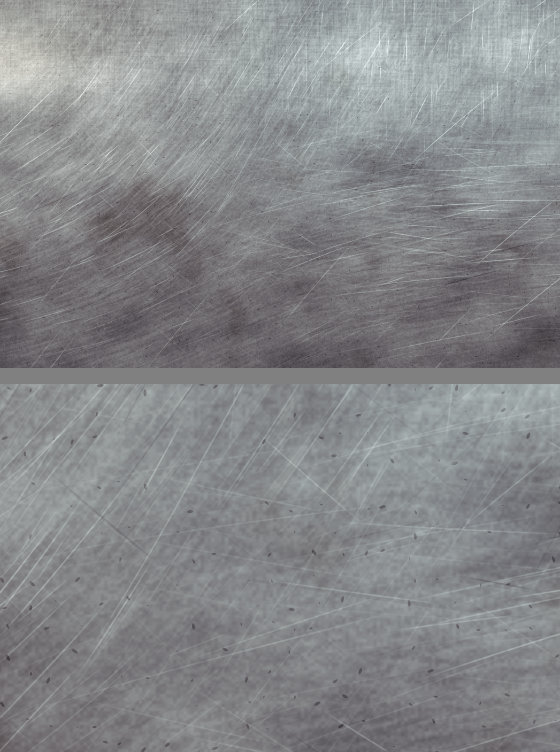
Top: the whole. Bottom: its middle third, enlarged.
Write a WebGL 2 fragment shader that draws this texture.

```glsl
#version 300 es
precision highp float;
precision highp int;

uniform vec2 u_resolution;
out vec4 fragColor;

const float SCRATCH_GAIN = 0.23;
const float LONG_GAIN = 0.20;
const float STREAK_GAIN = 0.07;
const float GRAIN_GAIN = 0.065;
const float WEAVE_GAIN = 0.065;
const float MOTTLE_GAIN = 0.27;
const float PATCH_DEPTH = 0.09;
const float SPECK_DEPTH = 0.14;
const float LINE_WIDTH = 0.0008;
const float ANGLE_JITTER = 0.15;
const vec3 SHADOW_TINT = vec3(0.005, -0.012, 0.007);
const vec3 LIGHT_TINT = vec3(-0.012, 0.007, 0.005);
const vec3 WARM_TINT = vec3(0.024, 0.004, -0.020);
const vec3 COOL_TINT = vec3(-0.014, 0.004, 0.010);

// Scratch families: angle, bend, length, spacing
const int FAMILIES = 10;
const vec4 STROKE[FAMILIES] = vec4[FAMILIES](
    vec4(0.42, 0.30, 0.28, 0.0070), vec4(0.98, 0.20, 0.26, 0.0080),
    vec4(0.70, 0.25, 0.24, 0.0085), vec4(0.10, -0.10, 0.42, 0.0075),
    vec4(0.24, -0.12, 0.36, 0.0090), vec4(-0.08, 0.08, 0.38, 0.0090),
    vec4(1.02, 0.05, 0.20, 0.0100), vec4(1.52, 0.00, 0.16, 0.0100),
    vec4(-0.65, 0.20, 0.24, 0.0300), vec4(0.32, 0.15, 0.30, 0.0090));
// Where each family lies: centre, radii
const vec4 REGION[FAMILIES] = vec4[FAMILIES](
    vec4(0.18, 0.38, 0.48, 0.30), vec4(0.45, 0.68, 0.42, 0.36),
    vec4(0.28, 0.52, 0.38, 0.30), vec4(1.20, 0.38, 0.50, 0.28),
    vec4(1.15, 0.28, 0.50, 0.30), vec4(1.20, 0.46, 0.50, 0.25),
    vec4(0.95, 0.80, 0.65, 0.30), vec4(1.25, 0.86, 0.55, 0.24),
    vec4(0.75, 0.50, 0.80, 0.50), vec4(0.30, 0.08, 0.60, 0.25));

vec4 hash4(ivec2 cell, int seed) {
    uvec4 v = uvec4(uint(cell.x), uint(cell.y), uint(seed), 7u);
    v = v * 1664525u + 1013904223u;
    for (int i = 0; i < 2; i++) {
        v.x += v.y * v.w; v.y += v.z * v.x;
        v.z += v.x * v.y; v.w += v.y * v.z;
        v ^= v >> 16u;
    }
    return vec4(v >> 8u) / 16777216.0;
}

float noise(vec2 p, int seed) {
    ivec2 i = ivec2(floor(p));
    vec2 f = fract(p);
    f = f * f * (3.0 - 2.0 * f);
    float low = mix(hash4(i, seed).x, hash4(i + ivec2(1, 0), seed).x, f.x);
    float high = mix(hash4(i + ivec2(0, 1), seed).x, hash4(i + 1, seed).x, f.x);
    return mix(low, high, f.y) - 0.5;
}

float fbm(vec2 p, int seed) {
    float sum = 0.0, amp = 0.5;
    for (int i = 0; i < 5; i++) {
        sum += amp * noise(p, seed + i);
        p = mat2(1.6, 1.2, -1.2, 1.6) * p;
        amp *= 0.55;
    }
    return sum;
}

// Tapered segments, one per cell, running along x
float scratches(vec2 q, vec2 size, float pixel, int seed) {
    ivec2 base = ivec2(floor(q / size));
    float sum = 0.0;
    for (int row = -2; row <= 2; row++)
    for (int col = -1; col <= 1; col++) {
        ivec2 id = base + ivec2(col, row);
        vec4 h = hash4(id, seed);
        vec2 d = q - (vec2(id) + h.xy) * size;
        float along = abs(d.x) / (size.x * mix(0.1, 0.5, h.z));
        float across = abs(d.y - d.x * (h.w - 0.5) * ANGLE_JITTER);
        float pick = fract(h.x * 61.7 + h.z * 37.3);
        float strength = 0.12 + 0.88 * pow(pick, 4.0);
        strength *= fract(h.y * 53.1 + h.w * 29.9) < 0.2 ? -0.5 : 1.0;
        float line = 1.0 - smoothstep(0.0, LINE_WIDTH + 0.6 * pixel, across);
        sum += strength * line * (1.0 - smoothstep(0.3, 1.0, along));
    }
    return sum;
}

vec2 turn(vec2 p, float a) {
    return vec2(cos(a) * p.x + sin(a) * p.y, cos(a) * p.y - sin(a) * p.x);
}

void main() {
    float pixel = 1.0 / u_resolution.y;
    vec2 p = gl_FragCoord.xy * pixel;

    // Broad light: bright upper band, dim base, glow at the left edge
    float band = exp(-pow((p.y - 0.83) / 0.13, 2.0));
    float glow = exp(-pow(p.x / 0.22, 2.0) - pow((p.y - 0.84) / 0.10, 2.0));
    float right = smoothstep(0.2, 1.0, p.x);
    float tone = mix(0.385, 0.575, smoothstep(0.0, 0.75, p.y));
    tone += band * mix(0.06, 0.13, right) + 0.13 * glow;

    // Cloudy wear and dull patches
    tone += MOTTLE_GAIN * fbm(p * vec2(6.0, 9.0), 3);
    float dull = smoothstep(0.08, 0.32, fbm(p * 5.0 + 4.0, 21));
    tone -= PATCH_DEPTH * dull;

    // Directional scratches and brushed streaks
    for (int i = 0; i < FAMILIES; i++) {
        vec2 offset = p - REGION[i].xy;
        vec2 reach = offset / REGION[i].zw;
        float mask = exp(-dot(reach, reach));
        if (mask < 0.02) continue;
        vec2 q = turn(offset, STROKE[i].x);
        q.y -= STROKE[i].y * q.x * q.x;
        float dense = 1.0 - smoothstep(0.01, 0.03, STROKE[i].w);
        float lines = scratches(q, STROKE[i].zw, pixel, 40 + i);
        tone += mask * SCRATCH_GAIN * mix(0.6, 1.0, dense) * lines;
        tone += mask * STREAK_GAIN * dense * noise(q * vec2(12.0, 200.0), 60 + i);
    }
    vec2 lone = turn(p, 0.95);
    lone.y += 0.12 * lone.x * lone.x;
    tone += LONG_GAIN * scratches(lone, vec2(0.45, 0.05), pixel, 80);

    // Fine weave near the top and overall grain
    float weave = noise(p * vec2(280.0, 22.0), 90) + noise(p * vec2(30.0, 260.0), 91);
    tone += WEAVE_GAIN * weave * smoothstep(0.45, 0.9, p.y);
    tone += GRAIN_GAIN * (noise(p * 320.0, 92) + 0.5 * noise(p * 120.0, 93));

    // Small dark pits
    vec2 grid = p * 46.0;
    vec4 pit = hash4(ivec2(floor(grid)), 95);
    vec2 gap = fract(grid) - mix(vec2(0.25), vec2(0.75), pit.xy);
    gap = turn(gap, 6.3 * pit.x) * vec2(0.6, 1.3) / 46.0;
    float radius = mix(0.0004, 0.0018, pit.z);
    float spot = 1.0 - smoothstep(radius - 0.5 * pixel, radius + 0.5 * pixel, length(gap));
    tone -= SPECK_DEPTH * step(pit.w, 0.4) * spot;

    // Metal colour
    vec3 color = vec3(tone) + mix(SHADOW_TINT, LIGHT_TINT, smoothstep(0.38, 0.68, tone));
    color += WARM_TINT * (glow + 0.4 * dull + 0.3 * (1.0 - right) * p.y);
    color += COOL_TINT * right * smoothstep(0.2, 0.7, p.y);
    fragColor = vec4(clamp(color, 0.0, 1.0), 1.0);
}
```
